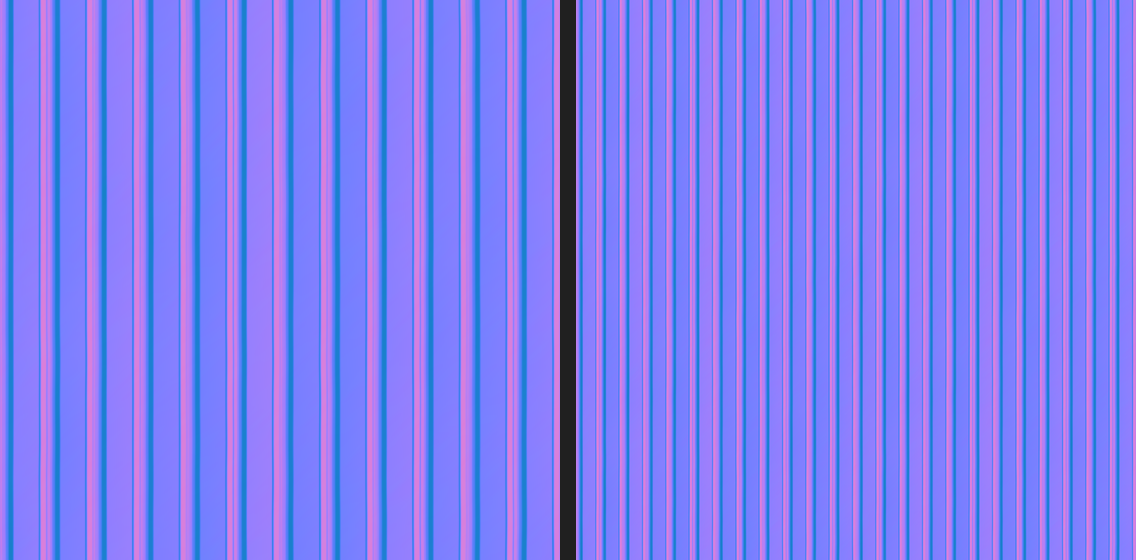
Left: one tile. Right: repeated 2 by 2.
This texture map is drawn by a WebGL 2 fragment shader. Its source:

```glsl
#version 300 es
precision highp float;

uniform vec2 u_resolution;
out vec4 fragColor;

const float REPEATS = 12.0;

// Lean of each flat panel and depth of the groove beside it
const float panelTilt[12] = float[](0.08, -0.03, 0.14, 0.0, -0.07, 0.19,
                                    -0.04, -0.07, 0.12, -0.01, -0.04, 0.07);
const float grooveDepth[12] = float[](0.8, 0.25, 0.5, 0.3, 1.0, 0.25,
                                      0.6, 0.4, 0.9, 0.25, 0.9, 0.15);

float hash(vec2 p) {
    vec3 q = fract(vec3(p.xyx) * 0.1031);
    q += dot(q, q.yzx + 33.33);
    return fract((q.x + q.y) * q.z);
}

// Value noise from -1 to 1 that wraps after a whole number of cells
float wrapNoise(vec2 p, vec2 period) {
    vec2 cell = floor(p);
    vec2 f = fract(p);
    f = f * f * (3.0 - 2.0 * f);
    vec2 lo = mod(cell, period);
    vec2 hi = mod(cell + 1.0, period);
    float bottom = mix(hash(lo), hash(vec2(hi.x, lo.y)), f.x);
    float top = mix(hash(vec2(lo.x, hi.y)), hash(hi), f.x);
    return 2.0 * mix(bottom, top, f.y) - 1.0;
}

// Soft strip between two positions
float strip(float x, float start, float end, float soft) {
    return smoothstep(start - soft, start + soft, x)
         - smoothstep(end - soft, end + soft, x);
}

void main() {
    vec2 uv = gl_FragCoord.xy / u_resolution;

    // Repeat index and position, measured from the steep valley
    float wobble = 0.0004 * wrapNoise(uv * vec2(24.0, 14.0), vec2(24.0, 14.0));
    float across = (uv.x + wobble) * REPEATS - 0.234;
    float id = mod(floor(across), REPEATS);
    float u = fract(across);
    float groove = grooveDepth[int(id)];

    // Flat panel with a slight bow
    float slope = panelTilt[int(id)] + 0.16 * (u - 0.3);

    // Thin edge line, bright ridge and its shoulder
    float v = u + 0.024 * (hash(vec2(id, 7.0)) - 0.3);
    slope = mix(slope, -0.56, strip(v, 0.602, 0.638, 0.016));
    slope = mix(slope, 0.68, strip(v, 0.652, 0.76, 0.018));
    slope = mix(slope, 0.52, strip(v, 0.755, 0.825, 0.018));
    slope = mix(slope, 0.26, strip(v, 0.82, 0.885, 0.02));

    // Groove and second ridge, stronger in some repeats
    slope = mix(slope, 0.02, groove * strip(v, 0.764, 0.792, 0.014));
    slope = mix(slope, 0.6, groove * strip(v, 0.806, 0.85, 0.016));

    // Steep valley, soft on the left and crisper on the right
    float d = u - step(0.5, u);
    slope = mix(slope, -0.3, strip(d, -0.11, 0.05, 0.025));
    slope = mix(slope, -0.79, strip(d, -0.055, 0.052, 0.027));

    // Broad unevenness and faint slanted wear
    float broad = wrapNoise(uv * vec2(9.0, 5.0), vec2(9.0, 5.0));
    vec2 slanted = vec2(uv.x - uv.y, uv.y);
    float streaks = wrapNoise(slanted * vec2(30.0, 9.0), vec2(30.0, 9.0));
    float fine = wrapNoise(slanted * vec2(75.0, 24.0), vec2(75.0, 24.0));
    slope += 0.025 * broad + 0.014 * streaks + 0.008 * fine;
    float rise = -0.008 * streaks - 0.01 * fine;

    // Pack the surface normal as a colour
    float facing = sqrt(max(0.0, 1.0 - slope * slope - rise * rise));
    fragColor = vec4(0.5 + 0.5 * vec3(slope, rise, facing), 1.0);
}
```
